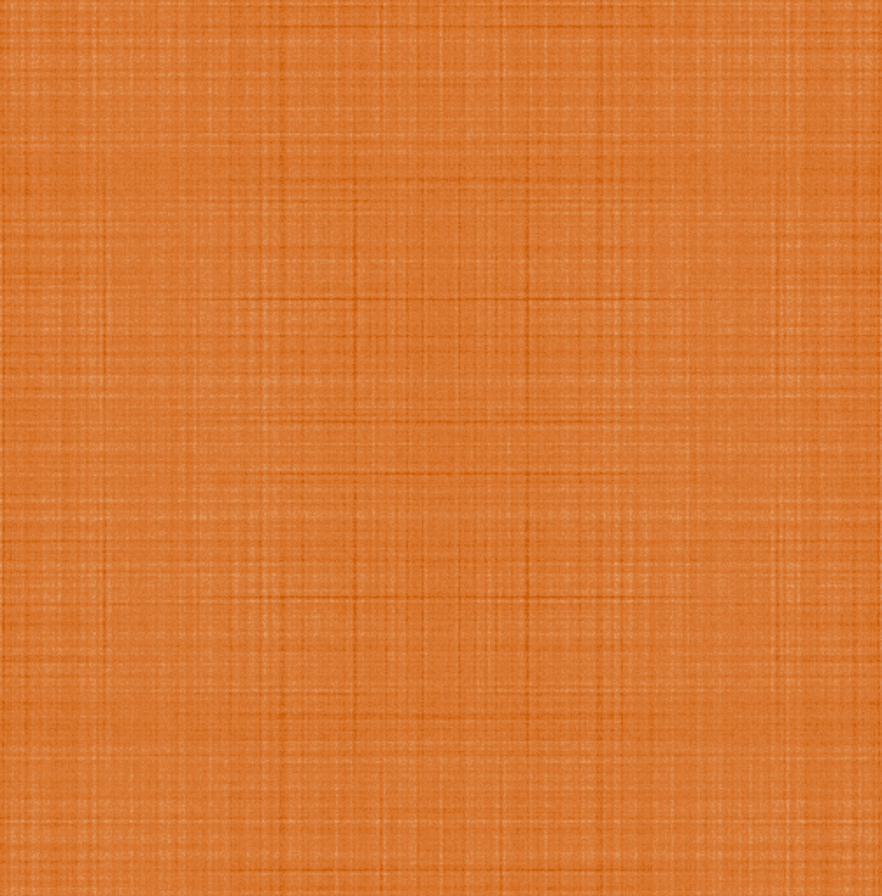
A Shadertoy shader for this texture:

```glsl
#define MID_COLOR vec3(0.85, 0.471, 0.20)
#define DARK_COLOR vec3(0.826, 0.422, 0.12)
#define LIGHT_COLOR vec3(0.865, 0.535, 0.29)
#define WEAVE_COUNT 171.0
#define GRAIN_SCALE 512.0
#define THREAD_LENGTH 0.45
#define BAND_STRENGTH 0.07
#define STREAK_STRENGTH 0.13
#define FIBRE_STRENGTH 0.54
#define SLUB_STRENGTH 0.65
#define WEAVE_STRENGTH 0.14
#define GRAIN_STRENGTH 0.62

const float PI = 3.14159;

float hash(vec2 p) {
    vec3 q = fract(p.xyx * 0.1031);
    q += dot(q, q.yzx + 33.33);
    return fract((q.x + q.y) * q.z);
}

// Smooth value noise from -1 to 1
float noise(vec2 p) {
    vec2 cell = floor(p);
    vec2 f = fract(p);
    f = f * f * (3.0 - 2.0 * f);
    float low = mix(hash(cell), hash(cell + vec2(1, 0)), f.x);
    float high = mix(hash(cell + vec2(0, 1)), hash(cell + vec2(1, 1)), f.x);
    return 2.0 * mix(low, high, f.y) - 1.0;
}

// Long threads: bands, streaks and fine fibres that fade along their length
float threads(float across, float along, float seed) {
    float run = along / THREAD_LENGTH + seed;
    float tone = BAND_STRENGTH * noise(vec2(across * 15.0, run));
    tone += STREAK_STRENGTH * noise(vec2(across * 60.0, run + 20.0));

    // Each fibre is set off against its neighbour
    vec2 fibre = vec2(across * 240.0, run * 1.5 + 40.0);
    tone += FIBRE_STRENGTH * (noise(fibre) - 0.5 * noise(fibre + vec2(1, 0)));

    // Sparse dark slubs
    float slub = noise(vec2(across * 220.0 + 0.5, run * 0.8 + 60.0));
    return tone - SLUB_STRENGTH * smoothstep(0.5, 1.0, slub);
}

void mainImage(out vec4 fragColor, in vec2 fragCoord) {
    vec2 uv = fragCoord / iResolution.y;
    vec2 center = 0.5 * iResolution.xy / iResolution.y;

    // The cloth is mirrored about both middle axes
    vec2 p = abs(uv - center);
    float tone = 0.08 + threads(p.y, p.x, 31.0) + threads(p.x, p.y, 157.0);

    // Square weave and crisp fibre grain
    vec2 wave = sin(uv * WEAVE_COUNT * 2.0 * PI);
    tone += WEAVE_STRENGTH * (wave.x + wave.y);
    tone += GRAIN_STRENGTH * noise(uv * GRAIN_SCALE + 0.5);

    // Dye shades: calm middle, stronger extremes
    tone = clamp(tone * (0.65 + 0.5 * abs(tone)), -2.2, 2.0);
    vec3 shade = tone < 0.0 ? DARK_COLOR : LIGHT_COLOR;
    fragColor = vec4(mix(MID_COLOR, shade, abs(tone)), 1.0);
}
```
